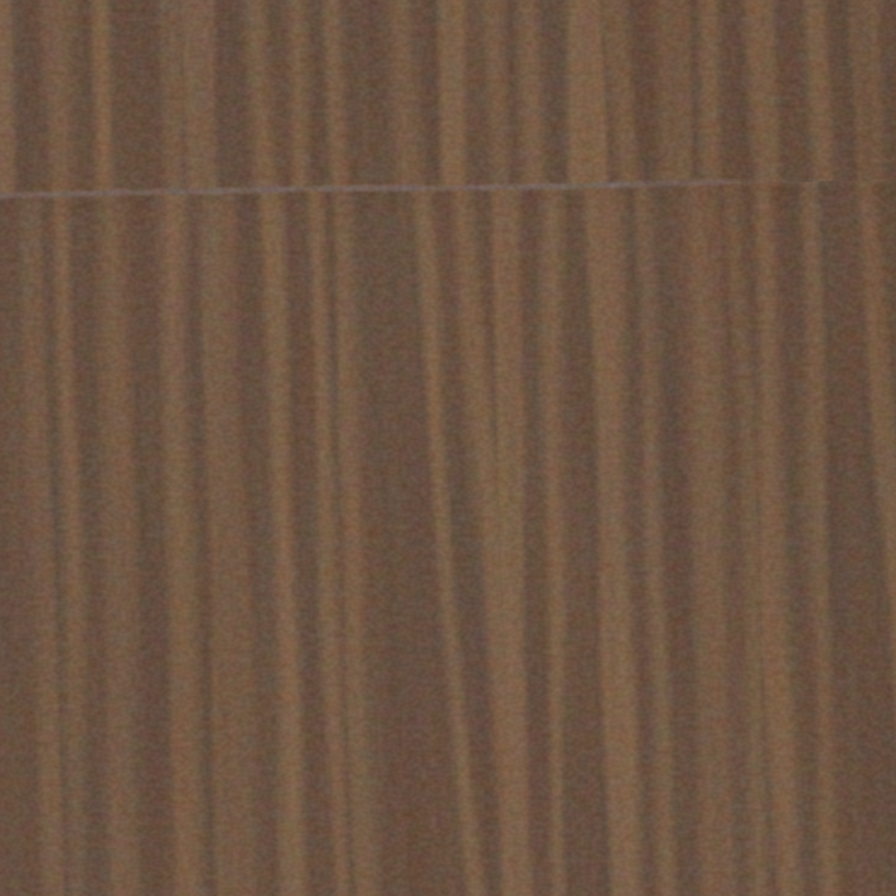
This texture is drawn by a WebGL 1 fragment shader. Its source:

```glsl
precision highp float;
// Two boards of striped brown veneer meeting at a thin, pale, tilted seam.
// Each stripe is a soft band with random place, width, lean and strength;
// stretched gradient noise adds fibres, fine gradient noise adds mottling.

uniform vec2 u_resolution;

#define STRIPE_COUNT 19.0
#define STRIPE_WIDTH 0.0150
#define STRIPE_BLUR 0.0085
#define STRIPE_LEAN 0.034
#define SEAM_HEIGHT 0.783
#define SEAM_TILT 0.016
#define SEAM_WIDTH 0.0062
#define GRAIN_AMOUNT 0.050
#define TINT_AMOUNT 0.042
#define DARK_WOOD vec3(0.401, 0.311, 0.251)
#define LIGHT_WOOD vec3(0.487, 0.379, 0.289)
#define SEAM_COLOR vec3(0.462, 0.388, 0.358)

float hash(vec2 p) {
  vec3 q = fract(p.xyx * vec3(0.1031, 0.1030, 0.0973));
  q += dot(q, q.yzx + 33.33);
  return fract((q.x + q.y) * q.z);
}

vec2 gradientAt(vec2 cell) {
  float angle = 6.2832 * hash(cell);
  return vec2(cos(angle), sin(angle));
}

// Gradient noise, roughly -0.7 to 0.7
float noise(vec2 p) {
  vec2 i = floor(p);
  vec2 f = p - i;
  vec2 w = f * f * f * (f * (f * 6.0 - 15.0) + 10.0);
  vec2 e = vec2(1.0, 0.0);
  float low = mix(dot(gradientAt(i), f),
                  dot(gradientAt(i + e), f - e), w.x);
  float high = mix(dot(gradientAt(i + e.yx), f - e.yx),
                   dot(gradientAt(i + 1.0), f - 1.0), w.x);
  return mix(low, high, w.y);
}

// Strongest light band at p; drop is the distance below the seam
float stripes(vec2 p, float drop, float board) {
  float light = 0.0;
  float home = floor(p.x * STRIPE_COUNT);
  for (int k = -3; k <= 2; k++) {
    float id = home + float(k);
    vec2 seed = vec2(id + 40.0, board * 17.0 + 5.0);
    float jitter = 0.5 + 0.8 * (hash(seed) - 0.5);
    float tilt = hash(seed + 61.0);
    float lean = STRIPE_LEAN * (0.4 + tilt + step(0.92, tilt));
    float wobble = 0.008 * noise(vec2(drop * 3.0, id * 3.7 + 50.0));
    float center = (id + jitter) / STRIPE_COUNT + lean * drop + wobble;
    float size = hash(seed + 113.0);
    float halfWidth = STRIPE_WIDTH * mix(0.6, 1.35, size * size);
    halfWidth *= 1.0 + 0.5 * noise(vec2(drop * 2.5, id * 5.3 + 90.0));
    float strength = mix(0.60, 1.05, hash(seed + 171.0));
    // One edge of a band may be crisper than the other
    float side = p.x - center;
    float crisp = hash(seed + 211.0 + 30.0 * step(0.0, side));
    float blur = min(STRIPE_BLUR * mix(0.55, 1.35, crisp), halfWidth);
    float band = 1.0 - smoothstep(halfWidth - blur, halfWidth + blur, abs(side));
    light = max(light, band * strength);
  }
  return light;
}

void main() {
  vec2 uv = gl_FragCoord.xy / u_resolution;

  // Boards above and below the seam
  float seamY = SEAM_HEIGHT + SEAM_TILT * uv.x + 0.002 * noise(vec2(uv.x * 5.0, 2.5));
  float drop = seamY - uv.y;
  float board = step(drop, 0.0);

  // Bands with fibres running along the grain
  float light = stripes(uv, drop, board);
  float along = uv.x - STRIPE_LEAN * drop;
  float fibre = noise(vec2(along * 70.0 + board * 31.0, uv.y * 3.0 + 7.0));
  float broad = noise(vec2(along * 24.0 + board * 13.0, uv.y * 1.5 + 20.0));
  light += 0.30 * fibre + 0.24 * broad;
  vec3 color = mix(DARK_WOOD, LIGHT_WOOD, clamp(light, -0.15, 1.1));

  // Streaks and patches drifting between reddish, greenish and greyish brown
  float streak = noise(vec2(along * 48.0 + board * 23.0, uv.y * 3.5 + 33.0));
  float drift = noise(uv * vec2(10.0, 5.0) + 14.3);
  color += streak * vec3(0.013, -0.010, -0.004);
  color += drift * vec3(0.007, 0.0, -0.013);
  color -= 0.014 * smoothstep(0.75, 1.5, uv.x + 0.5 * uv.y);

  // Pale seam with a faint shadow beneath, broken and fading at the right
  float line = 1.0 - smoothstep(0.0, SEAM_WIDTH, abs(drop));
  float fade = 1.0 - smoothstep(0.72, 0.93, uv.x);
  float wear = 0.85 + 0.8 * noise(vec2(uv.x * 24.0, 6.4));
  float shadow = smoothstep(0.0, 0.008, drop) * (1.0 - smoothstep(0.008, 0.035, drop));
  color -= 0.010 * shadow;
  color = mix(color, SEAM_COLOR, clamp(line * wear, 0.0, 1.0) * mix(0.1, 1.0, fade));

  // Soft mottling in brightness and tint, slightly wider than tall
  float grain = 0.60 * noise(uv * vec2(90.0, 115.0) + 3.0)
              + 0.72 * noise(uv * vec2(185.0, 215.0) + 9.0);
  float redGreen = noise(uv * vec2(48.0, 75.0) + 41.0);
  float blueYellow = noise(uv * vec2(42.0, 60.0) + 77.0);
  color += GRAIN_AMOUNT * grain;
  color += TINT_AMOUNT * redGreen * vec3(0.6, -0.4, 0.0);
  color += TINT_AMOUNT * blueYellow * vec3(-0.2, 0.0, 0.8);

  gl_FragColor = vec4(color, 1.0);
}
```
